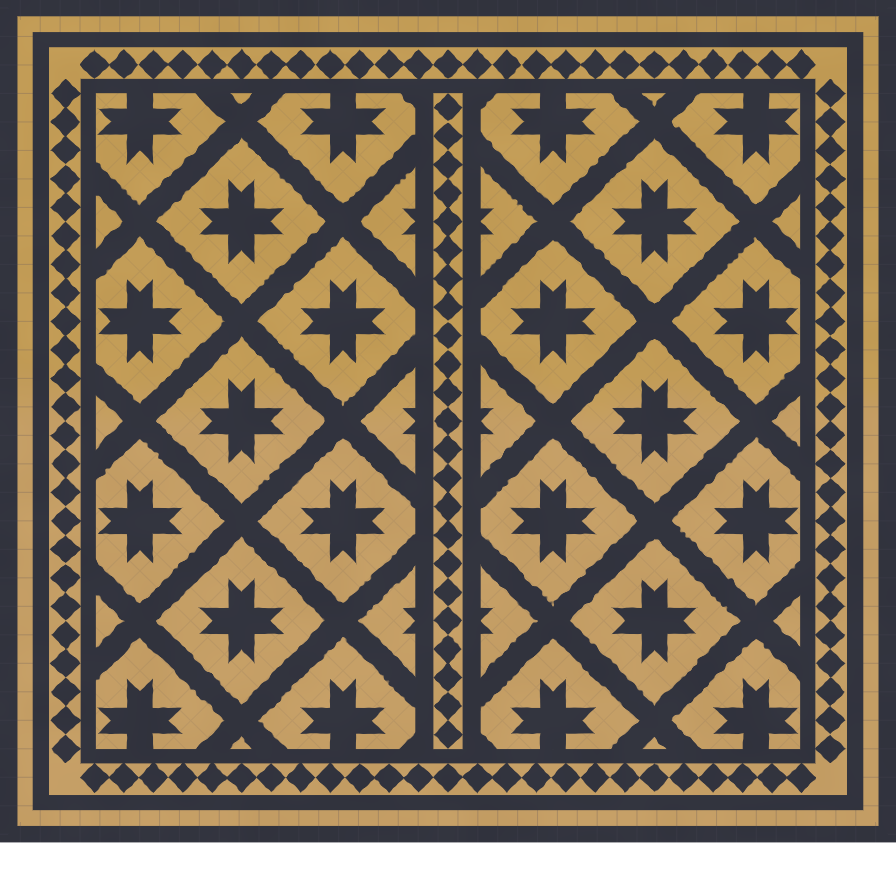
Write a Shadertoy shader that draws this pattern.

```glsl
float hash(vec2 p) {
    return fract(sin(dot(p, vec2(127.1, 311.7))) * 43758.5453);
}

float noise(vec2 p) {
    vec2 i = floor(p), f = fract(p);
    f = f * f * (3.0 - 2.0 * f);
    return mix(mix(hash(i), hash(i + vec2(1, 0)), f.x),
               mix(hash(i + vec2(0, 1)), hash(i + vec2(1, 1)), f.x), f.y);
}

// Coverage of a signed distance, softened over one pixel
float fill(float d) {
    return clamp(0.5 - d * iResolution.y, 0.0, 1.0);
}

float box(vec2 p, vec2 halfSize) {
    p = abs(p) - halfSize;
    return max(p.x, p.y);
}

float diamond(vec2 p, vec2 halfSize) {
    p = abs(p) / halfSize;
    return (p.x + p.y - 1.0) * halfSize.x * 0.707;
}

// Cross whose four arms end in V-shaped notches
float star(vec2 p) {
    p = abs(p);
    float upright = max(p.x - 0.0145, (p.y - p.x - 0.0325) * 0.707);
    float level = max(p.y - 0.0145, (p.x - p.y - 0.0325) * 0.707);
    return min(upright, level);
}

// Thin joint at every whole number of x
float joint(float x, float spacing) {
    float d = abs(fract(x / spacing) - 0.5) * spacing;
    return fill(d - 0.0006);
}

void mainImage(out vec4 fragColor, in vec2 fragCoord) {
    vec2 uv = fragCoord / iResolution.xy;
    vec2 q = uv - vec2(0.5, 0.53);
    vec2 a = abs(q);
    float rough = noise(uv * 170.0) - 0.5;

    // Clay colours, slightly rosier in the lower half
    float grain = noise(uv * 24.0) - 0.5;
    vec3 dark = vec3(0.195, 0.202, 0.243) + 0.012 * grain;
    vec3 sand = mix(vec3(0.77, 0.62, 0.395), vec3(0.76, 0.61, 0.335),
                    smoothstep(0.52, 0.59, uv.y + 0.04 * grain));
    sand += 0.02 * grain;
    vec3 grout = vec3(0.5, 0.42, 0.36);

    // Outer strip with joints across it
    bool onSide = a.x - 0.4635 > a.y - 0.4342;
    float stripJoint = onSide ? joint(q.y, 0.0318) : joint(q.x, 0.0222);
    vec3 color = mix(dark, vec3(0.28, 0.27, 0.33), 0.25 * stripJoint);
    color = mix(color, mix(sand, grout, 0.4 * stripJoint), fill(box(q, vec2(0.4805, 0.4518))));
    color = mix(color, dark, fill(box(q, vec2(0.4635, 0.4342))));

    // Border of diamonds with plain corners
    color = mix(color, sand, fill(box(q, vec2(0.4453, 0.4173))));
    float border = 1.0;
    if (a.x < 0.411)
        border = diamond(vec2(mod(q.x + 0.01644, 0.03288) - 0.01644, a.y - 0.3978), vec2(0.0168));
    if (a.y < 0.382)
        border = min(border, diamond(vec2(a.x - 0.4267, mod(q.y, 0.0318) - 0.0159), vec2(0.0168, 0.0162)));
    color = mix(color, dark, fill(border + 0.002 * rough));
    color = mix(color, dark, fill(box(q, vec2(0.410, 0.382))));

    // Diagonal lattice with a star in each cell
    vec2 period = vec2(0.2266, 0.2229);
    vec2 u = (a - vec2(0.2305, 0.0)) / period;
    vec2 diagonal = vec2(u.x + u.y, u.x - u.y);
    vec2 cell = diagonal - floor(diagonal + 0.5);
    vec2 local = 0.5 * vec2(cell.x + cell.y, cell.x - cell.y) * period;
    float lattice = (0.5 - max(abs(cell.x), abs(cell.y))) * 0.159 - 0.0132;
    float tileJoint = max(joint(diagonal.x * 0.159, 0.0265), joint(diagonal.y * 0.159, 0.0265));
    vec3 panel = mix(sand, grout, 0.16 * tileJoint);
    panel = mix(panel, dark, fill(min(lattice + 0.004 * rough, star(local) + 0.001 * rough)));
    float field = box(q, vec2(0.393, 0.366));
    color = mix(color, panel, fill(field));

    // Central pillar
    color = mix(color, dark, fill(max(field, a.x - 0.0365)));
    float bead = diamond(vec2(q.x, mod(q.y + 0.0159, 0.0318) - 0.0159), vec2(0.0162));
    vec3 pillar = mix(sand, dark, fill(bead + 0.002 * rough));
    color = mix(color, pillar, fill(max(field, a.x - 0.0163)));

    // White margin below the floor
    color = mix(color, vec3(1.0), fill(uv.y - 0.0598));
    fragColor = vec4(color, 1.0);
}
```
